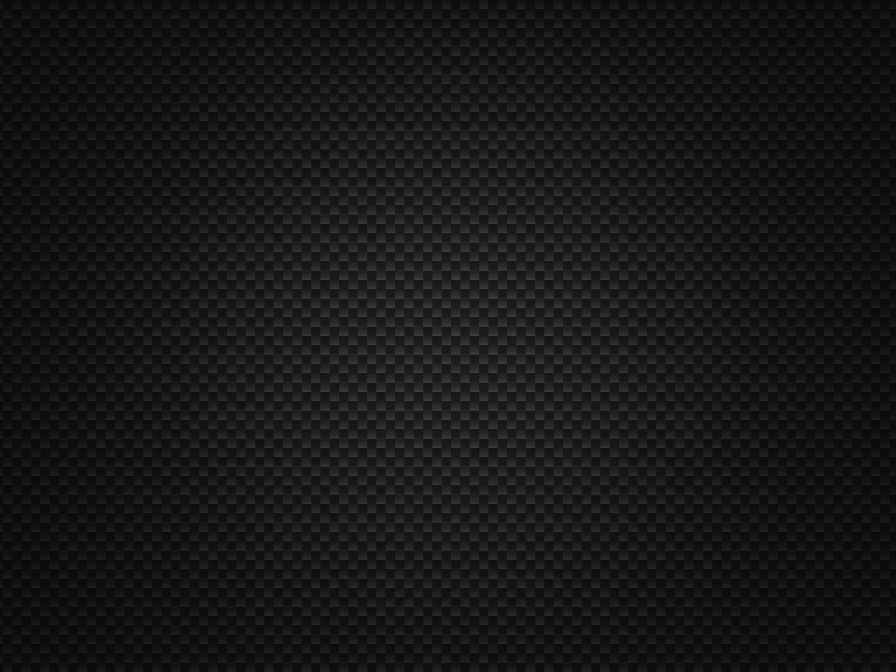
Give the GLSL for this texture, as a WebGL 1 fragment shader.

```glsl
precision highp float;
// Dark carbon-fibre weave: a checker of shaded square cells under a soft central glow.

uniform vec2 u_resolution;

#define REPEATS vec2(48.0, 36.0)   // weave repeats across and down
#define PHASE vec2(0.33, 0.0)      // weave offset, in cells
#define RAISED_TOP 0.125           // raised cell, upper edge
#define RAISED_BOTTOM 0.225        // raised cell, lower edge
#define SUNK_TOP 0.090             // sunken cell, upper edge
#define SUNK_BOTTOM 0.112          // sunken cell, lower edge
#define LIP 0.025                  // highlight on the raised lower edge
#define GRAIN 0.012                // strength of the fibre grain
#define EDGE_LIGHT 0.42            // brightness far from the centre
#define GLOW_FALLOFF 5.0           // tightness of the central glow

// Random unit gradient for a lattice point
vec2 latticeGradient(vec2 p) {
  float angle = 6.2832 * fract(sin(dot(p, vec2(127.1, 311.7))) * 43758.5);
  return vec2(cos(angle), sin(angle));
}

float gradientNoise(vec2 p) {
  vec2 i = floor(p);
  vec2 f = p - i;
  vec2 w = f * f * f * (f * (f * 6.0 - 15.0) + 10.0);
  float a = dot(latticeGradient(i), f);
  float b = dot(latticeGradient(i + vec2(1.0, 0.0)), f - vec2(1.0, 0.0));
  float c = dot(latticeGradient(i + vec2(0.0, 1.0)), f - vec2(0.0, 1.0));
  float d = dot(latticeGradient(i + vec2(1.0, 1.0)), f - vec2(1.0, 1.0));
  return mix(mix(a, b, w.x), mix(c, d, w.x), w.y);
}

// Smoothed checker: 1 on raised cells, 0 on sunken ones
float checker(vec2 cell, vec2 pixel) {
  vec2 signedEdge = 0.5 - abs(mod(cell + 0.5, 2.0) - 1.0);
  vec2 side = clamp(2.0 * signedEdge / pixel, -1.0, 1.0);
  return 0.5 + 0.5 * side.x * side.y;
}

void main() {
  vec2 uv = gl_FragCoord.xy / u_resolution;
  vec2 cells = 2.0 * REPEATS;
  vec2 cell = uv * cells - PHASE;
  vec2 pixel = cells / u_resolution;

  // Each cell brightens towards its lower edge
  float height = fract(cell.y);
  float shade = 1.0 - height;
  float raised = mix(RAISED_TOP, RAISED_BOTTOM, shade);
  raised += LIP * (1.0 - smoothstep(0.05, 0.3, height));
  float sunk = mix(SUNK_TOP, SUNK_BOTTOM, shade);
  float tone = mix(sunk, raised, checker(cell, pixel));

  // Fine fibre grain
  tone += GRAIN * gradientNoise(cell * vec2(2.3, 1.7));

  // Round glow at the centre
  vec2 fromCentre = (uv - 0.5) * vec2(u_resolution.x / u_resolution.y, 1.0);
  float glow = exp(-GLOW_FALLOFF * dot(fromCentre, fromCentre));
  tone *= mix(EDGE_LIGHT, 1.0, glow);

  gl_FragColor = vec4(vec3(tone), 1.0);
}
```
